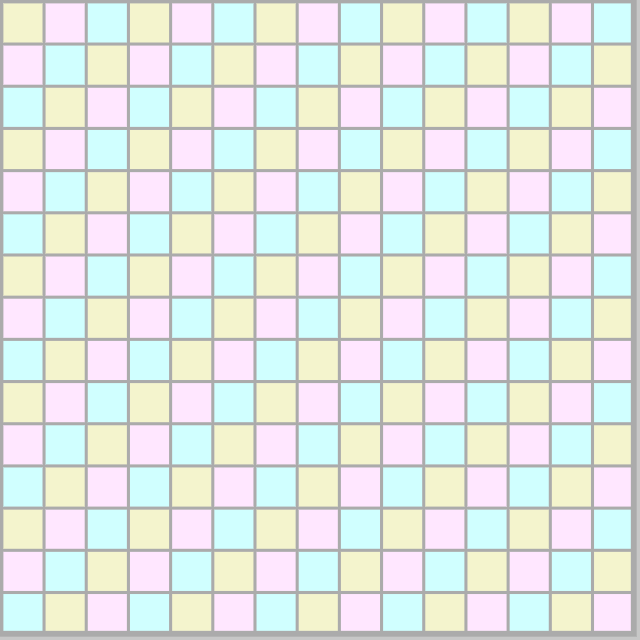
Give the GLSL for this pattern, as a Shadertoy shader.

```glsl
// Pastel square tiles in three diagonal colour bands, with grey grout and a thicker right and bottom rim.

const float TILES = 15.0;        // tiles across and down
const float PITCH = 0.06592;     // spacing of grout lines
const float ORIGIN = 0.0029;     // centre of the first grout line, from the top left
const float GROUT_WIDTH = 0.0048;
const float RIM_START = 0.9857;  // where the last tiles give way to the rim
const float RIM_END = 0.9948;    // where the rim gives way to the pale edge

const vec3 YELLOW = vec3(0.957, 0.957, 0.804);
const vec3 PINK = vec3(1.0, 0.905, 1.0);
const vec3 CYAN = vec3(0.815, 1.0, 1.0);
const vec3 GROUT = vec3(0.67);
const vec3 PALE_EDGE = vec3(0.78);

// Antialiased coverage of the region where the signed distance is negative
float coverage(float dist, float pixel) {
    return clamp(0.5 - dist / pixel, 0.0, 1.0);
}

// Colour advances by one along each row and each column
vec3 tileColor(vec2 cell) {
    float band = mod(cell.x + cell.y, 3.0);
    return band < 0.5 ? YELLOW : band < 1.5 ? PINK : CYAN;
}

void mainImage(out vec4 fragColor, in vec2 fragCoord) {
    vec2 uv = fragCoord / iResolution.xy;
    vec2 p = vec2(uv.x, 1.0 - uv.y);
    float pixel = 1.0 / min(iResolution.x, iResolution.y);

    // Tile grid
    vec2 grid = (p - ORIGIN) / PITCH;
    vec2 cell = clamp(floor(grid), 0.0, TILES - 1.0);
    vec2 fromCenter = abs(grid - cell - 0.5) * PITCH;
    vec2 tileEdge = fromCenter - 0.5 * (PITCH - GROUT_WIDTH);
    float tile = coverage(max(tileEdge.x, tileEdge.y), pixel);

    // Outer rim and pale edge
    float farSide = max(p.x, p.y);
    tile *= coverage(farSide - RIM_START, pixel);
    float pale = coverage(RIM_END - farSide, pixel);

    vec3 color = mix(GROUT, tileColor(cell), tile);
    color = mix(color, PALE_EDGE, pale);
    fragColor = vec4(color, 1.0);
}
```
